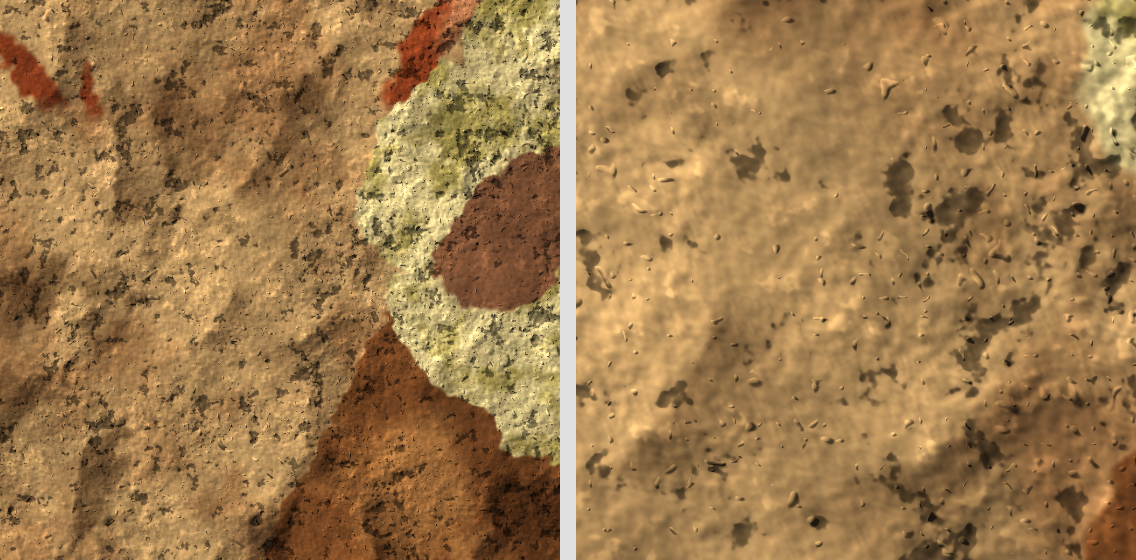
Left, the full canvas; right, a detail of the centre.
Give the GLSL for this texture, as a three.js fragment shader.

```glsl
varying vec2 vUv;

const vec3 TAN = vec3(0.74, 0.585, 0.375);
const vec3 OCHRE = vec3(0.62, 0.45, 0.275);
const vec3 PALE = vec3(0.83, 0.75, 0.51);
const vec3 OLIVE = vec3(0.64, 0.57, 0.30);
const vec3 UMBER = vec3(0.48, 0.31, 0.20);
const vec3 EARTH = vec3(0.47, 0.28, 0.14);
const vec3 ORANGE = vec3(0.67, 0.45, 0.24);
const vec3 RUST = vec3(0.52, 0.23, 0.11);
const vec3 SALMON = vec3(0.74, 0.48, 0.31);
const vec3 SHADOW_TINT = vec3(0.45, 0.41, 0.38);
const vec2 LIGHT = vec2(-0.75, 0.66);
const vec2 ACROSS = vec2(0.90, -0.43);
const vec2 LOBE_STEP = vec2(0.23, 0.27);
const vec2 LOBE_RADII = vec2(0.16, 0.19);
const float SHADOW_REACH = 0.065;
const float EDGE = 0.004;
const float CLOD_SCALE = 46.0;
const float RELIEF = 0.95;
const float PIT_DEPTH = 0.38;
const float PEBBLE_CONTRAST = 0.6;

float hash(vec2 p) {
  vec3 q = fract(p.xyx * 0.1031);
  q += dot(q, q.yzx + 33.33);
  return fract((q.x + q.y) * q.z);
}

float noise(vec2 p) {
  vec2 i = floor(p), f = fract(p);
  f = f * f * (3.0 - 2.0 * f);
  return mix(mix(hash(i), hash(i + vec2(1.0, 0.0)), f.x),
             mix(hash(i + vec2(0.0, 1.0)), hash(i + 1.0), f.x), f.y);
}

float fbm(vec2 p) {
  float sum = 0.0, amp = 0.5;
  for (int i = 0; i < 4; i++) {
    sum += amp * noise(p);
    p = mat2(1.6, 1.2, -1.2, 1.6) * p + 17.3;
    amp *= 0.6;
  }
  return sum;
}

// Approximate signed distance to a turned ellipse
float blob(vec2 p, vec2 centre, vec2 radii, float angle) {
  float c = cos(angle), s = sin(angle);
  vec2 v = mat2(c, -s, s, c) * (p - centre);
  return (length(v / radii) - 1.0) * min(radii.x, radii.y);
}

float inside(float d, float soft) { return 1.0 - smoothstep(-soft, soft, d); }

// Scattered stones: lit face minus dark face and dropped shadow
float pebbles(vec2 p, float scale, float density) {
  p *= scale;
  p += 0.55 * vec2(noise(p * 2.3), noise(p * 2.3 + 40.0));
  vec2 id = floor(p);
  vec2 v = fract(p) - 0.5 - 0.4 * (vec2(hash(id + 3.1), hash(id + 8.7)) - 0.5);
  float r = mix(0.07, 0.16, hash(id + 21.0));
  float body = inside(length(v) - r * 0.75, r * 0.3);
  float dropped = inside(length(v + LIGHT * r * 0.9) - r * 0.8, r * 0.4);
  float lit = body * (0.2 + 0.8 * dot(v, LIGHT) / r) - 0.9 * dropped * (1.0 - body);
  return lit * step(hash(id + 55.0), density);
}

// Overlapping lobes painted right to left: x is shadow, y is tone
vec2 lobes(vec2 q, float patchy, float soft) {
  vec2 result = vec2(0.2, 0.0);
  for (int i = 0; i < 8; i++) {
    for (int j = 0; j < 7; j++) {
      vec2 id = vec2(5.0 - float(i), float(j) - 1.0);
      vec2 jitter = vec2(hash(id + 11.0), hash(id + 29.0)) - 0.5;
      vec2 centre = (id + 0.45 * jitter + vec2(-0.1, 0.5 * mod(id.x, 2.0))) * LOBE_STEP;
      vec2 v = q - centre;
      float d = (length(v / LOBE_RADII) - 1.0) * LOBE_RADII.x;
      float side = smoothstep(0.1, 0.8, v.x / (length(v) + 0.001));
      float shade = exp(-max(d, 0.0) / SHADOW_REACH) * side * patchy;
      shade *= mix(0.4, 1.1, hash(id + 47.0));
      float tone = 0.12 * (hash(id + 71.0) - 0.5) + 0.09 * smoothstep(-0.1, 0.0, d) * side;
      result.x = max(result.x, shade);
      result = mix(result, vec2(0.04, tone), inside(d, soft));
    }
  }
  return result;
}

void main() {
  vec2 warp = vec2(fbm(vUv * 11.0), fbm(vUv * 11.0 + 60.0)) - 0.5;
  vec2 crumble = vec2(noise(vUv * 75.0), noise(vUv * 75.0 + 31.0)) - 0.5;
  vec2 p = vUv + 0.06 * warp + 0.012 * crumble;
  vec2 q = vec2(dot(p, ACROSS), dot(p, vec2(-ACROSS.y, ACROSS.x)));
  float mottle = fbm(vUv * 6.0 + 9.0);
  float patches = fbm(vUv * 9.0);
  vec2 form = lobes(q, smoothstep(0.34, 0.66, patches), mix(0.004, 0.016, noise(vUv * 7.0)));

  // Soil regions
  float earth = inside(max((0.46 + 0.55 * p.y - p.x) * 0.88, p.y - 0.46), EDGE);
  float pale = min(blob(p, vec2(0.98, 0.90), vec2(0.15, 0.20), 0.0),
                   blob(p, vec2(0.79, 0.71), vec2(0.20, 0.13), 1.1));
  pale = min(pale, blob(p, vec2(0.84, 0.39), vec2(0.17, 0.10), -0.8));
  pale = inside(min(pale, blob(p, vec2(1.0, 0.34), vec2(0.13, 0.17), 0.0)), EDGE);
  float umber = inside(blob(p, vec2(0.95, 0.60), vec2(0.18, 0.11), 0.6), EDGE);
  float slit = min(blob(p, vec2(0.02, 0.89), vec2(0.11, 0.026), -0.7),
                   blob(p, vec2(0.165, 0.84), vec2(0.05, 0.014), 1.5));
  slit = inside(min(slit, blob(p, vec2(0.77, 0.94), vec2(0.14, 0.045), 1.0)), 0.007);
  float glow = inside(blob(p, vec2(0.74, 0.13), vec2(0.10, 0.13), -0.3), 0.03);

  vec3 colour = mix(OCHRE, TAN, smoothstep(0.32, 0.68, mottle));
  colour = mix(colour, mix(EARTH, ORANGE, max(glow, 0.7 * smoothstep(0.5, 0.75, mottle))), earth);
  colour = mix(colour, mix(RUST, SALMON, smoothstep(0.76, 0.82, p.x)), slit);
  float moss = smoothstep(0.48, 0.75, fbm(vUv * 15.0 + 4.0));
  colour = mix(colour, mix(PALE, OLIVE, moss), pale);
  colour = mix(colour, UMBER, umber);

  // Lobe shadows, diagonal smudges and tone
  float smudge = smoothstep(0.6, 0.8, fbm(q * vec2(9.0, 4.5) + 23.0));
  float shadow = max(form.x, 0.8 * smudge);
  shadow = clamp(shadow, 0.0, 1.0) * (1.0 - 0.75 * umber) * (1.0 - 0.3 * pale);
  colour *= mix(vec3(1.0), SHADOW_TINT, shadow);
  colour *= 1.0 + form.y + 0.35 * (fbm(vUv * 19.0 + 70.0) - 0.54);

  // Clods with lit faces, dark pits and bright crumbs, rougher in the hollows
  vec2 soil = (vUv + 0.010 * warp) * CLOD_SCALE;
  float height = fbm(soil);
  float slope = height - fbm(soil + LIGHT * 0.005 * CLOD_SCALE);
  float cluster = smoothstep(0.40, 0.68, fbm(vUv * 8.0 + 90.0));
  float rough = 0.7 + 0.7 * shadow + 0.4 * pale + 0.4 * cluster - 0.25 * umber;
  float pitLevel = 0.31 + 0.10 * shadow + 0.06 * cluster + 0.04 * pale;
  float pits = 1.0 - smoothstep(pitLevel - 0.05, pitLevel + 0.04, height);
  float crumbs = smoothstep(0.72, 0.84, height);

  // Stones gather in clusters and shadows
  float crowd = 0.07 + 0.35 * shadow + 0.35 * cluster + 0.2 * pale + 0.1 * earth;
  float stones = pebbles(vUv, 26.0, 0.4 * crowd) + pebbles(vUv + 3.7, 46.0, crowd)
               + 0.9 * pebbles(vUv + 7.9, 80.0, 1.3 * crowd);
  float grain = 0.13 * (noise(vUv * 170.0) - 0.5);
  float light = 1.0 + RELIEF * rough * slope + PEBBLE_CONTRAST * stones + grain;
  colour *= max(0.2, light - PIT_DEPTH * pits + 0.15 * crumbs);
  gl_FragColor = vec4(clamp(colour, 0.0, 1.0), 1.0);
}
```
